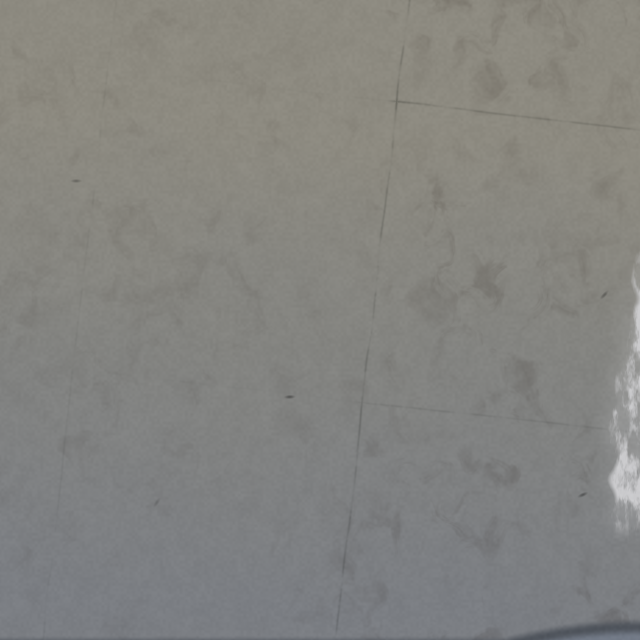
Write a Shadertoy shader that draws this texture.

```glsl
// A dull glossy tiled wall: a warm-to-cool vertical gradient, faint broken
// seams, small cloudy brown stains, a few specks and fine grain. A streaky
// glare sits on the right edge and a dark skirting curve in the lower right.

const vec3 WARM_TOP = vec3(0.553, 0.542, 0.503);
const vec3 GREY_MIDDLE = vec3(0.517, 0.518, 0.504);
const vec3 COOL_BOTTOM = vec3(0.482, 0.494, 0.514);
const vec3 STAIN_TINT = vec3(0.82, 0.80, 0.79);
const vec3 SEAM_TINT = vec3(0.62, 0.63, 0.62);
const vec3 GLARE_COLOR = vec3(0.82, 0.82, 0.83);
const vec3 SKIRTING_DARK = vec3(0.31, 0.33, 0.36);
const vec3 SKIRTING_LIGHT = vec3(0.45, 0.48, 0.53);
const float TILE_WIDTH = 0.458;
const float TILE_HEIGHT = 0.475;
const float SEAM_TILT = 0.115;
const float SEAM_WIDTH = 0.0020;
const float STAIN_SCALE = 25.0;
const float STAIN_STRENGTH = 0.58;
const float MOTTLE_STRENGTH = 0.022;
const float GRAIN_SCALE = 230.0;
const float GRAIN_STRENGTH = 0.021;
const float SPECK_CELLS = 6.0;

float hash(vec2 p) {
    uvec2 q = uvec2(ivec2(floor(p))) * uvec2(1597u, 3571u);
    uint n = (q.x ^ q.y) * 74093u;
    n = (n ^ (n >> 15)) * 48271u;
    n = (n ^ (n >> 13)) * 69621u;
    return float((n ^ (n >> 16)) & 65535u) / 65535.0;
}

float noise(vec2 p) {
    vec2 i = floor(p), f = fract(p);
    f = f * f * (3.0 - 2.0 * f);
    return mix(mix(hash(i), hash(i + vec2(1, 0)), f.x),
               mix(hash(i + vec2(0, 1)), hash(i + vec2(1, 1)), f.x), f.y);
}

float fbm(vec2 p) {
    float sum = 0.0, amp = 0.5;
    for (int k = 0; k < 4; k++) {
        sum += amp * noise(p);
        p = mat2(0.8, 0.6, -0.6, 0.8) * p * 2.03 + 17.0;
        amp *= 0.55;
    }
    return sum / 1.0094;
}

vec3 wallGradient(vec2 p) {
    float h = p.y + 0.06 * (p.x - 0.5) + 0.10 * (fbm(p * 5.0) - 0.5);
    vec3 c = mix(COOL_BOTTOM, GREY_MIDDLE, clamp((h - 0.04) / 0.42, 0.0, 1.0));
    return mix(c, WARM_TOP, clamp((h - 0.46) / 0.34, 0.0, 1.0));
}

float stains(vec2 p) {
    vec2 warp = vec2(noise(p * 30.0), noise(p * 30.0 + 40.0)) - 0.5;
    float cloud = fbm(p * vec2(1.1, 0.95) * STAIN_SCALE + warp);
    float patches = smoothstep(0.30, 0.66, fbm(p * 6.0 + 9.0));
    float side = mix(0.5, 1.0, smoothstep(0.48, 0.72, p.x));
    return smoothstep(0.50, 0.82, cloud) * mix(0.25, 1.0, patches) * side;
}

// Faint joints that fade in and out, clearest near the crossings.
float seams(vec2 p, float pixel) {
    float u = p.x - 0.066 - SEAM_TILT * p.y;
    float v = p.y - 0.437 + SEAM_TILT * p.x + 0.003 * (noise(p * 9.0) - 0.5);
    u += 0.004 * (noise(p * 16.0 + 5.0) - 0.5);
    float du = abs(u - TILE_WIDTH * clamp(round(u / TILE_WIDTH), 0.0, 1.0));
    float dv = abs(v - TILE_HEIGHT * clamp(round(v / TILE_HEIGHT), 0.0, 1.0));
    float w = max(SEAM_WIDTH, pixel);
    float right = smoothstep(0.2, 0.35, u);
    float beyond = smoothstep(0.43, 0.47, u) * mix(0.5, 1.0, smoothstep(0.5, 0.7, p.y));
    float upright = exp(-du * du / (w * w)) * mix(0.12, 0.32, right);
    float level = exp(-dv * dv / (w * w)) * mix(0.05, 0.30, beyond);
    float broken = smoothstep(0.30, 0.70, fbm(p * 32.0 + 3.0));
    float joint = exp(-(du + dv) / 0.022) * right;
    return max(upright, level) * (mix(0.1, 1.05, broken) + 0.8 * joint);
}

float specks(vec2 p, float pixel) {
    vec2 cell = floor(p * SPECK_CELLS);
    vec2 center = 0.2 + 0.6 * vec2(hash(cell + 11.0), hash(cell + 57.0));
    vec2 d = (fract(p * SPECK_CELLS) - center) / SPECK_CELLS;
    float angle = 6.2832 * hash(cell + 83.0);
    d = mat2(cos(angle), sin(angle), -sin(angle), cos(angle)) * d;
    float r = length(d * vec2(0.45, 1.2));
    float tone = 0.4 + 0.6 * hash(cell + 19.0);
    return step(0.87, hash(cell + 31.0)) * tone * (1.0 - smoothstep(0.0, 0.0032 + pixel, r));
}

vec3 addGlare(vec3 c, vec2 p) {
    float edge = mix(0.957, 0.994, smoothstep(0.30, 0.62, p.y));
    float span = smoothstep(0.15, 0.21, p.y) * (1.0 - smoothstep(0.52, 0.66, p.y));
    float inside = p.x - edge + 0.016 * (noise(p * vec2(20.0, 32.0)) - 0.5);
    float streak = smoothstep(0.34, 0.68, fbm(p * vec2(75.0, 30.0)));
    float halo = 0.16 * smoothstep(-0.03, 0.02, inside);
    float shine = smoothstep(-0.004, 0.009, inside) * mix(0.22, 0.92, streak);
    return mix(c, GLARE_COLOR, span * max(halo, shine));
}

vec3 addSkirting(vec3 c, vec2 p, float pixel) {
    float t = clamp((p.x - 0.79) / 0.21, 0.0, 1.0);
    float depth = 0.028 * t * (2.0 - t) - p.y;
    vec3 board = mix(SKIRTING_DARK, SKIRTING_LIGHT, smoothstep(0.008, 0.024, depth));
    return mix(c, board, smoothstep(-0.006 - pixel, 0.006 + pixel, depth));
}

void mainImage(out vec4 fragColor, in vec2 fragCoord) {
    vec2 p = fragCoord / iResolution.xy;
    float pixel = 1.0 / iResolution.y;
    vec3 c = wallGradient(p);
    c += MOTTLE_STRENGTH * (fbm(p * 48.0 + 21.0) - 0.5);
    c *= mix(vec3(1.0), STAIN_TINT, STAIN_STRENGTH * stains(p));
    c *= mix(vec3(1.0), SEAM_TINT, seams(p, pixel));
    c *= 1.0 - 0.34 * specks(p, pixel);
    c = addSkirting(addGlare(c, p), p, pixel);
    c += GRAIN_STRENGTH * (noise(p * GRAIN_SCALE) - 0.5);
    fragColor = vec4(c, 1.0);
}
```
